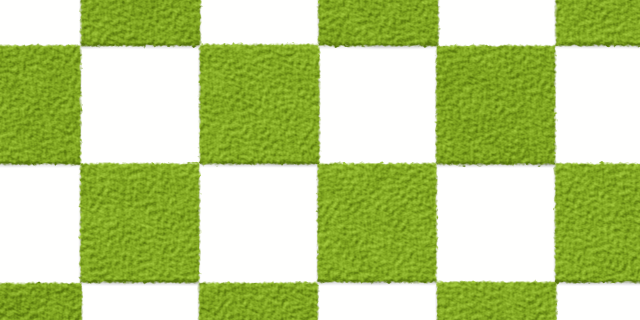
Reproduce this pattern procedurally as a Shadertoy shader.

```glsl
// Checkerboard of square turf tiles on a white ground.
// Each tile is a jittered box distance roughened by gradient noise; the
// clipped grass inside is lit as a noise relief, with a thin shadow below.

#define TILE 0.371                    // tile side, in canvas heights
#define CORNER vec2(0.995, 0.487)     // a point where four tiles meet
#define JITTER 0.005                  // shift of single tiles
#define RAGGED 0.008                  // depth of the uneven border
#define SOFT 0.0045                   // half width of the border blend
#define TUFT 58.0                     // grass tufts per canvas height
#define RELIEF 0.62                   // contrast of the grass
#define GROUND vec3(1.0, 1.0, 0.995)
#define GRASS_DEEP vec3(0.34, 0.46, 0.05)
#define GRASS_MID vec3(0.50, 0.645, 0.125)
#define GRASS_LIGHT vec3(0.63, 0.78, 0.23)

vec2 hash2(vec2 p) {
    vec3 q = fract(p.xyx * vec3(0.1031, 0.1030, 0.0973));
    q += dot(q, q.yzx + 33.33);
    return fract((q.xx + q.yz) * q.zy);
}

float cornerSlope(vec2 cell, vec2 offset) {
    float angle = 6.2832 * hash2(cell + 71.0).x;
    return dot(vec2(cos(angle), sin(angle)), offset);
}

// Gradient noise, about -0.7 to 0.7
float gradientNoise(vec2 p) {
    vec2 i = floor(p), f = p - i;
    vec2 u = f * f * f * (f * (f * 6.0 - 15.0) + 10.0);
    vec2 e = vec2(1.0, 0.0);
    float low = mix(cornerSlope(i, f), cornerSlope(i + e.xy, f - e.xy), u.x);
    float high = mix(cornerSlope(i + e.yx, f - e.yx), cornerSlope(i + e.xx, f - e.xx), u.x);
    return mix(low, high, u.y);
}

float boxDistance(vec2 p, float halfSide) {
    vec2 d = abs(p) - halfSide;
    return length(max(d, 0.0)) + min(max(d.x, d.y), 0.0);
}

// Nearest turf tile: distance, height above its lower edge, random tint
vec3 nearestTile(vec2 p) {
    vec2 home = floor((p - CORNER) / TILE);
    vec3 nearest = vec3(1.0);
    for (int y = -1; y <= 1; y++)
    for (int x = -1; x <= 1; x++) {
        vec2 id = home + vec2(x, y);
        if (mod(id.x + id.y, 2.0) < 0.5) continue;
        vec2 rnd = hash2(id + 23.0);
        vec2 local = p - CORNER - (id + 0.5) * TILE - JITTER * (rnd - 0.5);
        float halfSide = 0.5 * TILE + 0.002 * rnd.x;
        float d = boxDistance(local, halfSide);
        if (d < nearest.x) nearest = vec3(d, local.y + halfSide, rnd.y);
    }
    return nearest;
}

// Uneven border with a few protruding crumbs
float borderNoise(vec2 p) {
    float rough = gradientNoise(p * 38.0) * 0.6 + gradientNoise(p * 95.0 + 17.0);
    float crumbs = max(gradientNoise(p * 72.0 + 41.0) - 0.25, 0.0);
    return RAGGED * (0.6 * rough + 2.0 * crumbs);
}

// Height of the grass, with tufts leaning along a diagonal
float grassHeight(vec2 p) {
    vec2 q = TUFT * vec2(p.x + 0.35 * p.y, 1.2 * p.y - 0.3 * p.x);
    return gradientNoise(q) + 0.55 * gradientNoise(q * 2.1 + 9.0);
}

vec3 grassColor(vec2 p, vec3 tile) {
    vec2 toLight = vec2(-0.0028, 0.0042);
    float slope = grassHeight(p - toLight) - grassHeight(p + toLight);
    float tone = RELIEF * (slope + 0.35 * grassHeight(p));
    tone += 0.18 * gradientNoise(p * 14.0) + 0.2 * (tile.z - 0.5);

    // Dark lower lip, slightly bright upper lip
    tone -= 0.75 * (1.0 - smoothstep(0.0, 0.014, tile.y));
    tone += 0.22 * smoothstep(TILE - 0.016, TILE, tile.y);
    vec3 color = mix(GRASS_MID, GRASS_LIGHT, clamp(tone * 1.5, 0.0, 1.0));
    return mix(color, GRASS_DEEP, clamp(-tone * 1.5, 0.0, 1.0));
}

void mainImage(out vec4 fragColor, in vec2 fragCoord) {
    vec2 p = fragCoord / iResolution.y;
    float blend = max(SOFT, 0.75 / iResolution.y);

    vec3 tile = nearestTile(p);
    float edge = tile.x - borderNoise(p);
    float cover = 1.0 - smoothstep(-blend, blend, edge);

    // Soft, patchy shadow just below each tile
    float above = nearestTile(p + vec2(0.001, 0.006)).x;
    float patches = 0.6 + 0.6 * gradientNoise(p * 9.0 + 5.0);
    float shadow = patches * (1.0 - smoothstep(-0.007, 0.007, above));
    vec3 ground = GROUND * (1.0 - 0.28 * shadow);

    fragColor = vec4(mix(ground, grassColor(p, tile), cover), 1.0);
}
```
